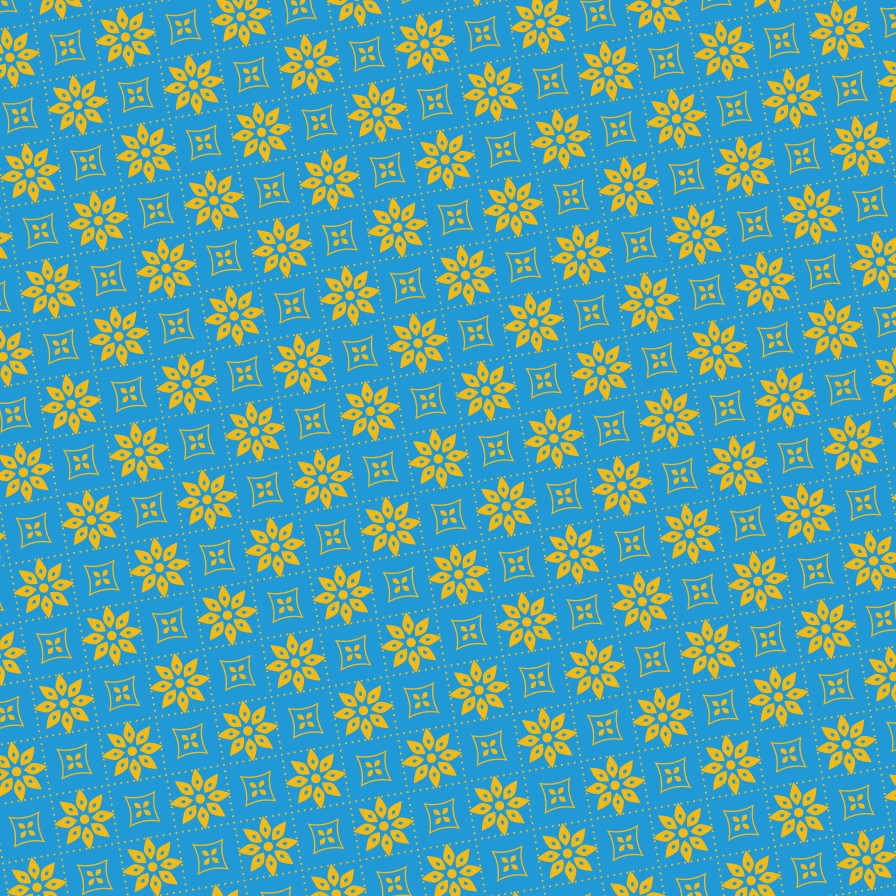
Reproduce this pattern procedurally as a Shadertoy shader.

```glsl
// A tilted checkerboard of eight-petal flowers and concave framed blossoms,
// divided by dotted lines. Each cell is built from signed distances with
// angular folding, and the result is supersampled for fine detail.

const float TAU = 6.2831853;
const float CELL_SIZE = 0.06552;
const float TILT = radians(10.0);
const vec2 FLOWER_ORIGIN = vec2(0.4892, 0.4879);
const vec3 BLUE = vec3(0.13, 0.60, 0.84);
const vec3 YELLOW = vec3(0.97, 0.73, 0.07);
const int SAMPLES = 3;

vec2 rotate(vec2 p, float angle) {
    float c = cos(angle), s = sin(angle);
    return mat2(c, s, -s, c) * p;
}

// Folds the plane into one sector centred on the x axis.
vec2 foldAngle(vec2 p, float count) {
    float sector = TAU / count;
    float angle = atan(p.y, p.x);
    angle -= sector * round(angle / sector);
    return length(p) * vec2(cos(angle), sin(angle));
}

// Pointed leaf along x; peak is the fraction where it is widest.
float leaf(vec2 p, float start, float end, float halfWidth, float peak) {
    float t = (p.x - start) / (end - start);
    float rise = sin(0.25 * TAU * max(t / peak, -1.0));
    float taper = 1.0 - pow(max(t - peak, 0.0) / (1.0 - peak), 1.45);
    float profile = t < peak ? rise : taper;
    return 0.85 * (abs(p.y) - halfWidth * profile);
}

// Eight pierced petals around a round centre.
float flower(vec2 p) {
    vec2 q = foldAngle(p, 8.0);
    float petal = leaf(q, 0.125, 0.525, 0.097, 0.44);
    float eye = leaf(q, 0.245, 0.335, 0.029, 0.48);
    float centre = length(p) - 0.08;
    return min(max(petal, -eye), centre);
}

// Outline of a square whose sides bow inward.
float concaveFrame(vec2 p, float halfSide, float bow, float lineWidth) {
    vec2 q = abs(p);
    float along = min(q.x, q.y) / halfSide;
    float side = halfSide - bow * (1.0 - along * along);
    return abs(max(q.x, q.y) - side) - 0.5 * lineWidth;
}

// Four small diagonal petals inside a frame.
float framedBlossom(vec2 p) {
    vec2 q = foldAngle(rotate(p, TAU / 8.0), 4.0);
    float petals = leaf(q, 0.025, 0.175, 0.042, 0.6);
    return min(petals, concaveFrame(p, 0.252, 0.045, 0.023));
}

// Dots spaced evenly along the cell border.
float dottedBorder(vec2 p, float count, float radius) {
    vec2 q = abs(p);
    float along = q.x > q.y ? p.y : p.x;
    float gap = fract((along + 0.5) * count + 0.5) - 0.5;
    return length(vec2(0.5 - max(q.x, q.y), gap / count)) - radius;
}

// Step from a cell to the neighbour nearest to p.
vec2 nearestNeighbour(vec2 p) {
    return abs(p.x) > abs(p.y) ? vec2(sign(p.x), 0.0) : vec2(0.0, sign(p.y));
}

float patternDistance(vec2 uv) {
    vec2 grid = rotate(uv - FLOWER_ORIGIN, -TILT) / CELL_SIZE;
    vec2 id = round(grid);
    vec2 p = grid - id;
    bool hasFlower = mod(id.x + id.y, 2.0) < 0.5;
    // Petal tips reach slightly into the framed cells.
    float d = flower(hasFlower ? p : p - nearestNeighbour(p));
    if (!hasFlower) d = min(d, framedBlossom(p));
    return min(d, dottedBorder(p, 9.0, 0.0175));
}

void mainImage(out vec4 fragColor, in vec2 fragCoord) {
    float n = float(SAMPLES);
    float edge = 1.0 / (iResolution.y * CELL_SIZE * n);
    float coverage = 0.0;
    for (int j = 0; j < SAMPLES; j++) {
        for (int i = 0; i < SAMPLES; i++) {
            vec2 offset = (vec2(i, j) + 0.5) / n - 0.5;
            float d = patternDistance((fragCoord + offset) / iResolution.y);
            coverage += clamp(0.5 - d / edge, 0.0, 1.0);
        }
    }
    fragColor = vec4(mix(BLUE, YELLOW, coverage / (n * n)), 1.0);
}
```
